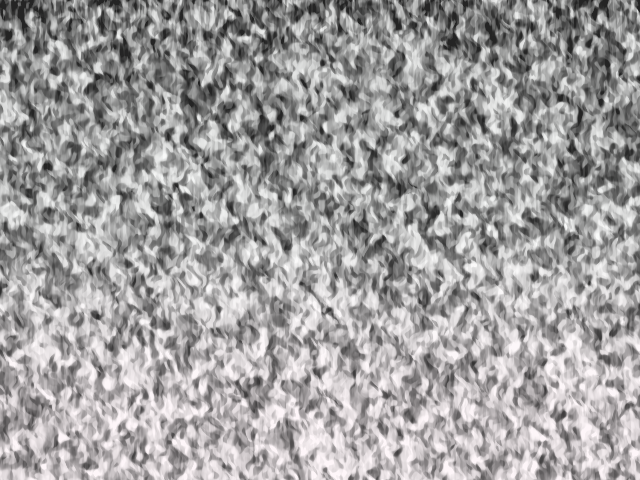
A Shadertoy shader for this texture:

```glsl
const vec2 GRAIN_FREQ = vec2(56.0, 47.0);    // cells per canvas height
const vec2 FLECK_FREQ = vec2(108.0, 84.0);
const vec2 STREAK_FREQ = vec2(165.0, 50.0);
const float GRAIN_AMOUNT = 0.58;
const float FLECK_AMOUNT = 0.42;
const float STREAK_AMOUNT = 0.16;
const float STREAK_TOP_BOOST = 0.22;
const float GRAIN_TURN = 1.1;                // largest tilt from vertical
const float FLECK_TURN = 0.8;
const vec2 STRETCH = vec2(1.3, 0.78);        // metric: long along y
const float CRISPNESS = 9.0;
const float TONE_TOP = 0.50;
const float TONE_BOTTOM = 0.79;
const float SHOULDER = 0.84;                 // tones above are compressed
const vec3 TINT_TOP = vec3(0.995, 1.0, 0.997);
const vec3 TINT_BOTTOM = vec3(1.015, 0.985, 0.995);

vec4 hash4(vec3 p) {
    vec4 q = fract(p.xyzx * vec4(0.1031, 0.1030, 0.0973, 0.1099));
    q += dot(q, q.wzxy + 33.33);
    return fract((q.xxyz + q.yzzw) * q.zywx);
}

mat2 rotation(float a) {
    float c = cos(a), s = sin(a);
    return mat2(c, -s, s, c);
}

// Layered sines that bend the cell borders
vec2 bend(vec2 p) {
    return 0.0035 * sin(p.yx * vec2(71.0, 63.0) + 2.0 * sin(p * 37.0))
         + 0.0015 * sin(p.yx * vec2(193.0, 171.0) + p * 89.0);
}

// Cellular noise: flat random tones, soft borders, tilted cells; centred on 0
float cellTone(vec2 p, float turn, float seed) {
    vec2 base = floor(p);
    float total = 0.0, weights = 0.0;
    for (int j = -1; j <= 1; j++)
    for (int i = -1; i <= 1; i++) {
        vec2 cell = base + vec2(i, j);
        vec4 rnd = hash4(vec3(cell + 17.0, seed));
        vec2 offset = cell + 0.1 + 0.8 * rnd.xy - p;
        float angle = turn * (2.0 * rnd.w - 0.8);
        float d = length(rotation(angle) * offset * STRETCH);
        float w = exp(-CRISPNESS * d);
        total += w * rnd.z;
        weights += w;
    }
    return total / weights - 0.5;
}

void mainImage(out vec4 fragColor, in vec2 fragCoord) {
    vec2 p = fragCoord / iResolution.y;
    vec2 bent = p + bend(p);

    // Light falls off towards the top
    float tone = mix(TONE_BOTTOM, TONE_TOP, p.y);
    tone -= 0.06 * smoothstep(0.9, 1.0, p.y);

    // Grains, flecks and fine upright streaks
    float streak = STREAK_AMOUNT + STREAK_TOP_BOOST * smoothstep(0.85, 1.0, p.y);
    tone += GRAIN_AMOUNT * cellTone(bent * GRAIN_FREQ, GRAIN_TURN, 3.0);
    tone += FLECK_AMOUNT * cellTone(bent * FLECK_FREQ, FLECK_TURN, 11.0);
    tone += streak * cellTone(p * STREAK_FREQ, 0.0, 23.0);

    // Soft highlights and a faint warm cast below
    tone -= 0.5 * max(tone - SHOULDER, 0.0);
    tone = clamp(tone, 0.14, 0.98);
    vec3 color = tone * mix(TINT_BOTTOM, TINT_TOP, smoothstep(0.1, 0.6, p.y));
    fragColor = vec4(clamp(color, 0.0, 1.0), 1.0);
}
```
